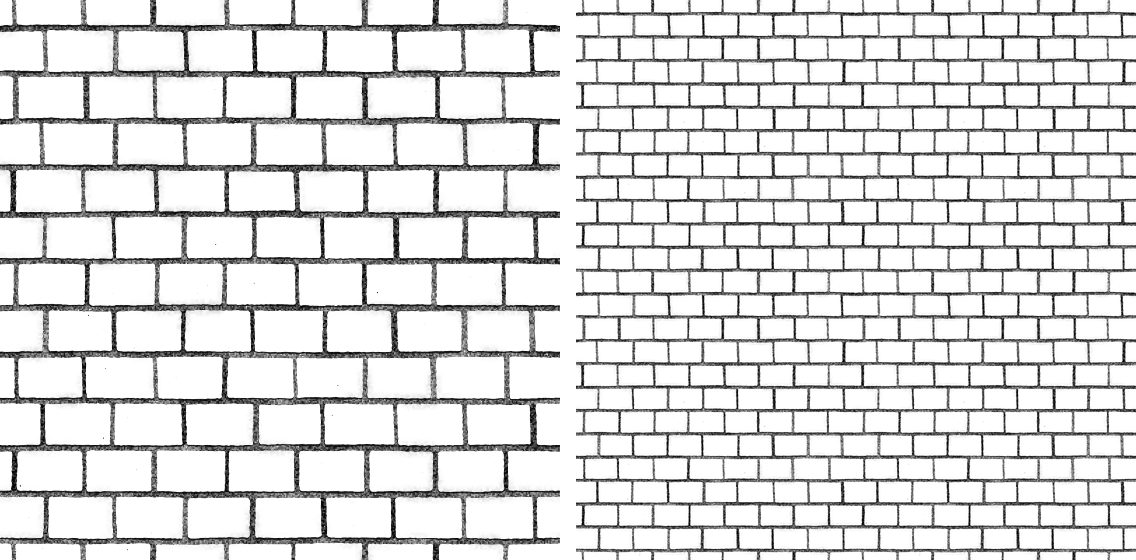
Left: one tile. Right: repeated 2 by 2.
A WebGL 1 fragment shader for this pattern:

```glsl
precision highp float;
// Running-bond wall of white bricks with worn, grainy dark mortar.
// Each brick is a rounded box measured from its nearest bed and head joint;
// hashed shifts, leans and tones vary the joints, and all noise wraps.

uniform vec2 u_resolution;

#define COLS 8.0
#define ROWS 12.0
#define BED_PHASE 0.594
#define EVEN_OFFSET 0.22
#define ODD_OFFSET 0.63
#define BED_HALF 0.0054
#define HEAD_HALF 0.0044
#define CORNER 0.0040
#define JOINT_SHIFT 0.0080
#define ROUGHNESS 0.0022
#define GRAIN_CELLS 400.0
#define SPECK_CELLS 72.0

float hash(vec2 p) {
  vec3 q = fract(p.xyx * vec3(0.1031, 0.1030, 0.0973));
  q += dot(q, q.yzx + 33.33);
  return fract((q.x + q.y) * q.z);
}

// Value noise that repeats after the given number of cells.
float wrapNoise(vec2 p, vec2 cells) {
  p *= cells;
  vec2 i = floor(p);
  vec2 f = p - i;
  f = f * f * (3.0 - 2.0 * f);
  vec2 a = mod(i, cells);
  vec2 b = mod(i + 1.0, cells);
  return mix(mix(hash(a), hash(vec2(b.x, a.y)), f.x),
             mix(hash(vec2(a.x, b.y)), hash(b), f.x), f.y);
}

// Sparse small chips on the brick faces: returns coverage.
float specks(vec2 p, float pixel) {
  vec2 cell = mod(floor(p * SPECK_CELLS), SPECK_CELLS);
  vec2 centre = 0.25 + 0.5 * vec2(hash(cell + 7.3), hash(cell + 19.7));
  float d = length(fract(p * SPECK_CELLS) - centre) / SPECK_CELLS;
  float pick = hash(cell + 41.0);
  float radius = 0.0011 * hash(cell + 63.0);
  float strength = step(0.985, pick) * (0.15 + 0.85 * step(0.997, pick));
  return strength * (1.0 - smoothstep(radius - 0.5 * pixel, radius + 0.5 * pixel, d));
}

void main() {
  vec2 p = gl_FragCoord.xy / u_resolution;
  float pixel = 1.0 / min(u_resolution.x, u_resolution.y);

  // Nearest bed joint, gently uneven along its length.
  float v = p.y * ROWS + BED_PHASE;
  float bed = floor(v + 0.5);
  float bedId = mod(bed, ROWS);
  float sag = wrapNoise(vec2(p.x, bedId / ROWS), vec2(12.0, ROWS)) - 0.5;
  float dy = (v - bed) / ROWS - 0.0022 * sag;
  float row = bed - 1.0 + step(0.0, dy);

  // Nearest head joint of this row, with its own shift, lean and width.
  float u = p.x * COLS - mix(EVEN_OFFSET, ODD_OFFSET, mod(row, 2.0));
  float head = floor(u + 0.5);
  vec2 headId = vec2(mod(head, COLS), mod(row, ROWS));
  float lean = (hash(headId + 11.0) - 0.65) * 0.005;
  float shift = (hash(headId + 23.0) - 0.5) * JOINT_SHIFT;
  float dx = (u - head) / COLS - shift - lean * (v - row - 0.5);
  float headHalf = HEAD_HALF * (0.72 + 0.5 * hash(headId + 37.0));
  vec2 brickId = vec2(mod(head - 1.0 + step(0.0, dx), COLS), headId.y);

  // Signed distance to the rounded brick: negative on its face.
  float lift = (hash(brickId + 53.0) - 0.5) * 0.0016;
  vec2 inset = vec2(abs(dx) - headHalf, abs(dy) - BED_HALF + lift);
  float corner = CORNER * (0.6 + 0.8 * hash(brickId + 71.0));
  vec2 q = corner - inset;
  float brick = length(max(q, 0.0)) + min(max(q.x, q.y), 0.0) - corner;
  float chips = 0.6 * wrapNoise(p, vec2(240.0)) + 0.4 * wrapNoise(p, vec2(90.0));
  brick += (chips - 0.5) * ROUGHNESS;
  float mortar = smoothstep(-0.6 * pixel, 0.6 * pixel, brick);

  // Mortar tone: drifting along beds, one level per head joint.
  float bedTone = 0.27 + 0.24 * wrapNoise(vec2(p.x, bedId / ROWS), vec2(24.0, ROWS));
  float headTone = 0.13 + 0.37 * hash(headId + 89.0);
  float inHead = smoothstep(-0.001, 0.002, inset.y);
  float tone = mix(bedTone, headTone, inHead);

  // Shadow beneath each brick, broken in depth along the wall.
  float depth = 0.0014 + 0.0034 * wrapNoise(p, vec2(20.0, ROWS));
  float under = step(0.0, dy) * smoothstep(-0.001, 0.002, inset.x);
  float shadow = under * (1.0 - smoothstep(depth * 0.6, depth + 0.001, brick));
  tone = mix(tone, 0.06, 0.9 * shadow);

  // Sandy grain with a few bright flecks.
  float grain = wrapNoise(p, vec2(GRAIN_CELLS)) - 0.5;
  float fleck = smoothstep(0.86, 0.98, wrapNoise(p + 0.37, vec2(300.0)));
  tone += grain * (0.55 - 0.4 * shadow) + 0.35 * fleck * (1.0 - shadow);

  // Almost clean faces, with faint dusting near some brick edges.
  float dust = smoothstep(0.55, 0.9, wrapNoise(p, vec2(16.0)));
  dust *= smoothstep(-0.014, 0.0, brick) * wrapNoise(p, vec2(256.0));
  float face = 1.0 - 0.14 * dust - 0.9 * specks(p, pixel);

  float shade = mix(face, clamp(tone, 0.03, 0.9), mortar);
  gl_FragColor = vec4(vec3(clamp(shade, 0.0, 1.0)), 1.0);
}
```
